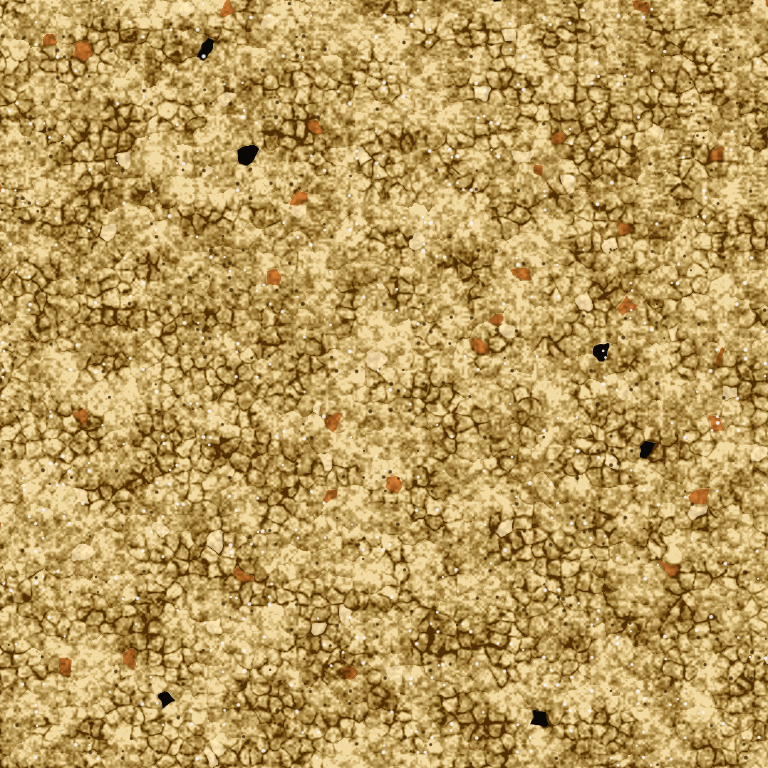
Write a WebGL 1 fragment shader that draws this texture.

```glsl
precision highp float;

uniform vec2 u_resolution;

// Sizes, as repeats across the canvas
const float GRAIN_FREQ = 52.0;
const float CLUMP_FREQ = 30.0;
const float CRUMB_FREQ = 145.0;
const float GRIT_FREQ = 310.0;
const float GLINT_FREQ = 115.0;

// Tone strengths, in standard deviations of brightness
const float GRAIN_VARIATION = 1.1;
const float CLUMP_VARIATION = 1.5;
const float CRUMB_VARIATION = 2.5;
const float GRIT_VARIATION = 2.3;
const float GAP_DEPTH = 2.3;
const float DOME_LIGHT = 0.7;
const float TONE_LIFT = 0.48;
const float TONE_STEP = 0.78;

// Shares of the odd grains and specks
const float BLACK_SHARE = 0.004;
const float RUST_SHARE = 0.010;
const float PALE_SHARE = 0.014;
const float GLINT_SHARE = 0.050;
const float PIT_SHARE = 0.020;

// Sand ramp from deep shadow to lit grain
const vec3 SHADOW = vec3(0.32, 0.18, 0.02);
const vec3 UMBER = vec3(0.49, 0.35, 0.09);
const vec3 OCHRE = vec3(0.62, 0.48, 0.21);
const vec3 SAND = vec3(0.73, 0.61, 0.34);
const vec3 STRAW = vec3(0.85, 0.73, 0.47);
const vec3 CREAM = vec3(0.95, 0.86, 0.64);

const vec3 BLACK_GRAIN = vec3(0.04, 0.03, 0.02);
const vec3 RUST_GRAIN = vec3(0.60, 0.30, 0.06);
const vec3 PALE_GRAIN = vec3(0.93, 0.84, 0.65);
const vec3 GLINT = vec3(0.98, 0.96, 0.96);

float hash(vec2 p) {
  return fract(sin(dot(p, vec2(127.1, 311.7))) * 43758.5453);
}

vec2 hash2(vec2 p) {
  return vec2(hash(p), hash(p + 57.3));
}

float noise(vec2 p) {
  vec2 i = floor(p);
  vec2 f = fract(p);
  f = f * f * (3.0 - 2.0 * f);
  float low = mix(hash(i), hash(i + vec2(1.0, 0.0)), f.x);
  float high = mix(hash(i + vec2(0.0, 1.0)), hash(i + vec2(1.0, 1.0)), f.x);
  return mix(low, high, f.y);
}

vec2 noise2(vec2 p) {
  return vec2(noise(p), noise(p + 31.7));
}

// Cellular grains: x = distance to rim, y = height above centre, z = grain id
vec3 grains(vec2 p) {
  vec2 cell = floor(p);
  float nearest = 8.0;
  float second = 8.0;
  float height = 0.0;
  float id = 0.0;
  for (int y = -1; y <= 1; y++) {
    for (int x = -1; x <= 1; x++) {
      vec2 c = cell + vec2(float(x), float(y));
      vec2 offset = p - c - 0.1 - 0.8 * hash2(c);
      float d = length(offset);
      if (d < nearest) {
        second = nearest;
        nearest = d;
        height = offset.y;
        id = hash(c + 11.9);
      } else {
        second = min(second, d);
      }
    }
  }
  return vec3(second - nearest, height, id);
}

vec3 sandRamp(float t) {
  vec3 color = mix(SHADOW, UMBER, clamp(t, 0.0, 1.0));
  color = mix(color, OCHRE, clamp(t - 1.0, 0.0, 1.0));
  color = mix(color, SAND, clamp(t - 2.0, 0.0, 1.0));
  color = mix(color, STRAW, clamp(t - 3.0, 0.0, 1.0));
  return mix(color, CREAM, clamp(t - 4.0, 0.0, 1.0));
}

// 1 where a value lies in the band of given start and width
float band(float value, float start, float width) {
  return step(start, value) * step(value, start + width);
}

void main() {
  vec2 uv = gl_FragCoord.xy / min(u_resolution.x, u_resolution.y);

  // Ragged grain outlines
  vec2 warped = uv + 0.008 * (noise2(uv * 60.0) - 0.5) + 0.004 * (noise2(uv * 140.0) - 0.5);
  vec3 grain = grains(warped * GRAIN_FREQ);
  float id = grain.z;

  // Brightness: grains, broken dark gaps, lit tops and fine texture
  float openness = smoothstep(0.25, 0.75, noise(uv * CLUMP_FREQ + 9.4));
  float gap = (1.0 - smoothstep(0.0, 0.36, grain.x)) * openness;
  float tone = TONE_LIFT - GAP_DEPTH * gap + DOME_LIGHT * grain.y;
  tone += GRAIN_VARIATION * (fract(id * 91.7) - 0.5);
  tone += CLUMP_VARIATION * (noise(uv * CLUMP_FREQ * 0.8 + 4.1) - 0.5);
  tone += CRUMB_VARIATION * (noise(uv * CRUMB_FREQ) - 0.5);
  tone += GRIT_VARIATION * (noise(uv * GRIT_FREQ) - 0.5);
  vec3 color = sandRamp(3.0 + tone / TONE_STEP);

  // Odd grains of other minerals
  float body = smoothstep(0.03, 0.16, grain.x);
  float shade = 1.0 + 0.16 * tone;
  color = mix(color, PALE_GRAIN * (1.0 + 0.05 * tone), 0.8 * body * band(id, 0.3, PALE_SHARE));
  color = mix(color, RUST_GRAIN * shade, 0.8 * body * band(id, 0.5, RUST_SHARE));
  color = mix(color, BLACK_GRAIN, body * band(id, 0.7, BLACK_SHARE));

  // Sparkling facets and tiny pits
  vec2 speckCell = floor(uv * GLINT_FREQ);
  vec2 center = 0.3 + 0.4 * hash2(speckCell + 3.3);
  float kind = hash(speckCell + 77.1);
  float radius = mix(0.16, 0.32, hash(speckCell + 21.5));
  float speck = 1.0 - smoothstep(0.5 * radius, 1.4 * radius, length(fract(uv * GLINT_FREQ) - center));
  color = mix(color, GLINT, 0.9 * speck * band(kind, 0.2, GLINT_SHARE));
  color = mix(color, SHADOW * 0.7, 0.8 * speck * band(kind, 0.6, PIT_SHARE));

  gl_FragColor = vec4(clamp(color, 0.0, 1.0), 1.0);
}
```
